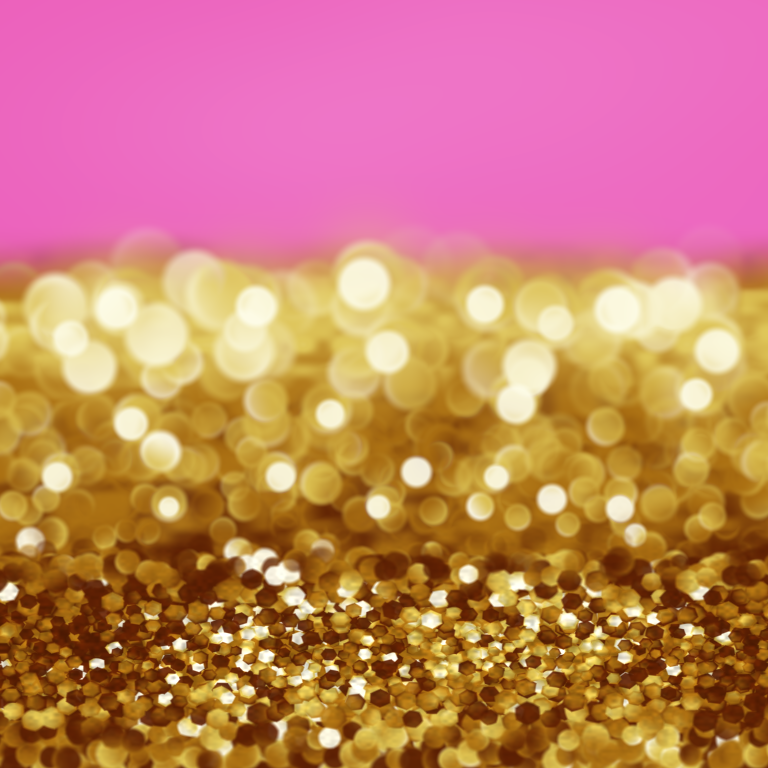
Reproduce this background procedurally as a WebGL 2 fragment shader.

```glsl
#version 300 es
precision highp float;
uniform vec2 u_resolution;
out vec4 fragColor;

#define HORIZON 0.648
#define FOCUS_Y 0.15
#define FLAKE_SIZE 0.0095
#define BLUR_GROWTH 0.072
#define GLINT_CHANCE 0.42
#define CONTRAST 0.8

const vec3 BROWN = vec3(0.36, 0.12, 0.01);
const vec3 GOLD = vec3(0.67, 0.44, 0.07);
const vec3 PALE = vec3(0.87, 0.77, 0.33);
const vec3 WHITE = vec3(1.0, 1.0, 0.94);

vec4 hash4(vec2 p) {
    vec4 q = fract(p.xyxy * vec4(0.1031, 0.1030, 0.0973, 0.1099));
    q += dot(q, q.wzxy + 33.33);
    return fract((q.xxyz + q.yzzw) * q.zywx);
}

float noise(vec2 p) {
    vec2 i = floor(p), f = fract(p);
    f = f * f * (3.0 - 2.0 * f);
    float low = mix(hash4(i).x, hash4(i + vec2(1, 0)).x, f.x);
    float high = mix(hash4(i + vec2(0, 1)).x, hash4(i + vec2(1, 1)).x, f.x);
    return mix(low, high, f.y);
}

float bell(float x) { return exp(-x * x); }

// Metal colours from shadow to highlight
vec3 metal(float t) {
    vec3 c = mix(BROWN, GOLD, smoothstep(0.0, 0.4, t));
    c = mix(c, PALE, smoothstep(0.4, 0.72, t));
    return mix(c, WHITE, smoothstep(0.72, 1.0, t));
}

// Two near heaps of bright flakes
float heaps(vec2 p) {
    float left = bell(length((p - vec2(0.32, 0.17)) / vec2(0.14, 0.09)));
    return left + bell(length((p - vec2(0.70, 0.19)) / vec2(0.17, 0.085)));
}

// Mean light of the ground at each depth
float groundTone(vec2 p) {
    float tone = 0.19 + 0.44 * bell((p.y - 0.575) / 0.08) + 0.08 * bell((p.y - 0.40) / 0.09);
    tone += 0.15 * smoothstep(0.12, 0.0, p.y) + 0.2 * heaps(p);
    return tone + 0.22 * (noise(p * vec2(7.0, 12.0)) - 0.5);
}

// Chance of highlights: the far band and the heaps
float sparkle(vec2 p) {
    float band = bell((p.y - 0.575) / 0.07) * (0.45 + 0.35 * cos(31.416 * (p.x - 0.1)));
    return 0.06 + band + 0.7 * heaps(p);
}

float hexagon(vec2 p) {
    p = abs(p);
    return max(p.x, dot(p, vec2(0.5, 0.866)));
}

// One flake: a hexagon in focus, a translucent disc of light out of focus
vec3 addFlake(vec3 col, vec2 p, vec2 center, float r, float light, float alpha, float angle) {
    float focus = 1.0 - smoothstep(0.04, 0.14, abs(center.y - FOCUS_Y));
    vec2 d = (p - center) * vec2(1.0, mix(1.0, 1.25, focus));
    float s = sin(angle), c = cos(angle);
    float dist = mix(length(d), hexagon(mat2(c, s, -s, c) * d), focus) / r;
    float soft = mix(0.18, 0.05, focus) + 0.7 / (u_resolution.y * r);
    float mask = 1.0 - smoothstep(1.0 - soft, 1.0 + soft, dist);
    float rim = mix(0.09, -0.16, focus) * smoothstep(0.55, 1.0, dist);
    float sheen = 0.15 * dot(d / r, vec2(c, s));
    vec3 tint = metal(light + rim + sheen);
    tint = mix(tint, max(tint, col), smoothstep(0.24, 0.33, center.y));
    return mix(col, tint, mask * alpha);
}

float flakeRadius(float y) { return FLAKE_SIZE + BLUR_GROWTH * abs(y - FOCUS_Y); }

// Jittered grid of flakes between two heights
vec3 scatter(vec3 col, vec2 p, float cell, vec2 range, float seed) {
    if (p.y < range.x - cell || p.y > range.y + cell) return col;
    vec2 origin = floor(p / cell + seed * 0.37);
    for (int n = 0; n < 9; n++) {
        vec2 id = origin + vec2(n % 3 - 1, n / 3 - 1);
        vec4 h = hash4(id + 17.0 * seed + 50.0);
        vec4 k = hash4(id.yx + 29.0 * seed + 90.0);
        vec2 center = (id - seed * 0.37 + 0.1 + 0.8 * h.xy) * cell;
        if (center.y < range.x || center.y > range.y) continue;
        float far = smoothstep(0.25, 0.42, center.y);
        float light = groundTone(center) + 0.13 * far + CONTRAST * (h.z - 0.5) * mix(1.0, 0.75, far);
        float glint = step(k.x, GLINT_CHANCE * sparkle(center));
        light = mix(light, 0.82 + 0.28 * k.y, glint);
        float alpha = mix(0.92, 0.3 + 0.4 * k.z, far);
        alpha = mix(alpha, 0.9, glint) * (1.0 - 0.8 * smoothstep(0.61, 0.67, center.y));
        float r = flakeRadius(center.y) * (0.72 + 0.35 * h.w);
        col = addFlake(col, p, center, r, light, alpha, 6.283 * k.w);
    }
    return col;
}

// Rows of large glowing discs, each with bloom and an offset hot core
vec3 addGlows(vec3 col, vec2 p) {
    for (int i = 0; i < 20; i++) {
        int row = i / 5;
        float k = float(i % 5);
        vec2 c = vec2(0.1 + 0.207 * k, 0.568 + 0.02 * sin(2.6 * k));
        if (row == 1) c = vec2(0.165 + 0.157 * k, 0.62 + 0.02 * sin(2.0 * k - 2.5));
        if (row == 2) c = vec2(0.18 + 0.245 * k, 0.455 + 0.013 * k);
        if (row == 3) c = vec2(0.08 + 0.14 * k, 0.365 + 0.03 * sin(3.14 * k + 0.73));
        float r = flakeRadius(c.y), turn = 2.4 * float(i) + 4.0;
        float bloom = bell(length(p - c) / (1.6 * r));
        col = mix(col, metal(0.8), (row < 2 ? 0.5 : 0.15) * bloom);
        col = addFlake(col, p, c, r, 0.66, 0.75, turn);
        vec2 core = c + r * vec2(0.3 * cos(turn), -0.22);
        col = addFlake(col, p, core, r * (0.66 + 0.1 * sin(turn)), 1.02, 0.85, turn);
    }
    return col;
}

void main() {
    vec2 p = gl_FragCoord.xy / u_resolution.y;

    // Pink backdrop and blurred ground
    float haze = bell(length((p - vec2(0.55, 0.86)) / vec2(0.5, 0.2)));
    float pinkMix = 0.05 + 0.65 * haze + 0.25 * noise(p * vec2(3.0, 5.0)) + 0.15 * p.x;
    vec3 pink = mix(vec3(0.92, 0.35, 0.72), vec3(0.935, 0.47, 0.785), pinkMix);
    pink = mix(pink, vec3(0.85, 0.35, 0.58), 0.6 * smoothstep(0.71, 0.65, p.y));
    float grain = noise(p * vec2(38.0, 60.0)) - 0.5;
    vec3 ground = metal(groundTone(p) + 0.25 * grain);
    float edge = p.y + 0.025 * (noise(vec2(p.x * 9.0, 3.0)) - 0.5);
    vec3 col = mix(ground, pink, smoothstep(HORIZON - 0.045, HORIZON + 0.045, edge));

    // Flakes from far to near
    for (int i = 0; i < 3; i++) col = scatter(col, p, 0.085, vec2(0.40, 0.665), float(i) + 1.0);
    col = addGlows(col, p);
    for (int i = 0; i < 3; i++) col = scatter(col, p, 0.052, vec2(0.23, 0.46), float(i) + 5.0);
    for (int i = 0; i < 5; i++) col = scatter(col, p, 0.026, vec2(-0.03, 0.27), float(i) + 9.0);

    // Fine glitter texture around the plane of focus
    float fine = noise(p * vec2(150.0, 230.0)) - 0.5;
    col *= 1.0 + 0.4 * fine * bell((p.y - FOCUS_Y) / 0.1);
    fragColor = vec4(col, 1.0);
}
```
